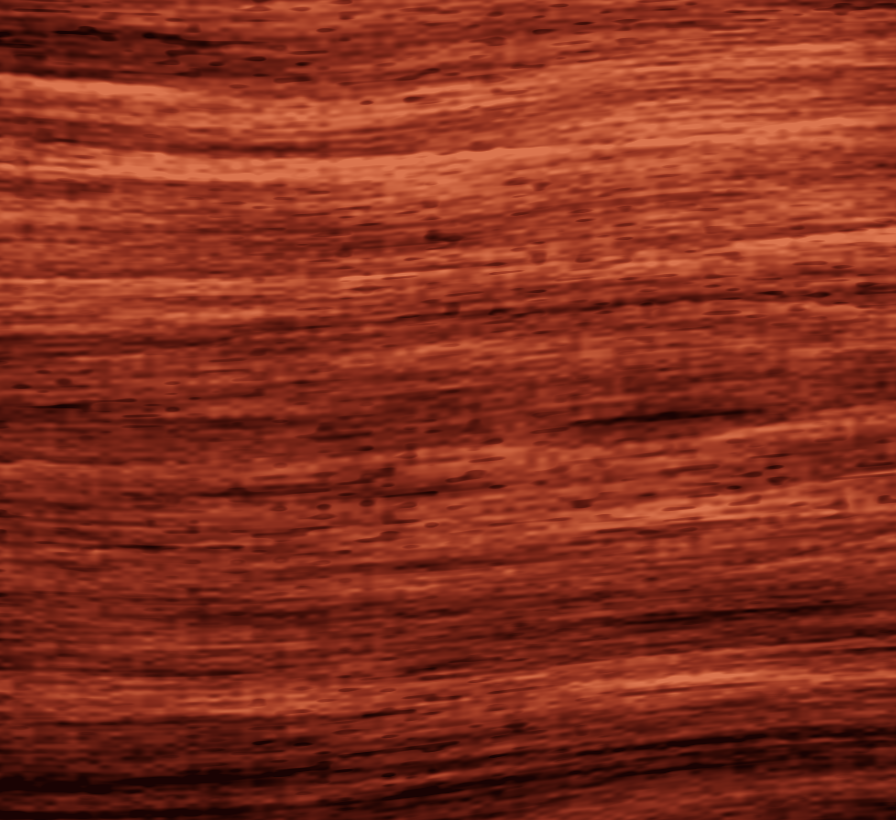
Reproduce this texture procedurally as a WebGL 1 fragment shader.

```glsl
precision highp float;
// Polished red-brown wood with long, nearly horizontal grain.
// Stretched value noise in a bent grain space gives bands, fibres and pores;
// wandering veins add crisp light crests, and a colour ramp tints the tone.

uniform vec2 u_resolution;

const int VEIN_COUNT = 9;

float hash(vec2 p) {
  return fract(sin(dot(p, vec2(127.1, 311.7))) * 43758.55);
}

float valueNoise(vec2 p) {
  vec2 cell = floor(p);
  vec2 f = fract(p);
  f = f * f * (3.0 - 2.0 * f);
  float low = mix(hash(cell), hash(cell + vec2(1.0, 0.0)), f.x);
  float high = mix(hash(cell + vec2(0.0, 1.0)), hash(cell + 1.0), f.x);
  return mix(low, high, f.y);
}

// Noise centred on zero, with separate frequencies along and across the grain.
float grainNoise(vec2 p, vec2 frequency, float seed) {
  return valueNoise(p * frequency + seed * vec2(17.3, 9.7)) - 0.5;
}

float bump(float x, float centre, float width) {
  float d = (x - centre) / width;
  return exp(-d * d);
}

// Lets the grain climb to the right, more strongly near the bottom.
vec2 bendGrain(vec2 p) {
  float climb = mix(0.085, 0.025, p.y) * smoothstep(0.1, 1.25, p.x);
  float sway = 0.045 * grainNoise(p, vec2(1.9, 4.0), 1.0);
  return vec2(p.x, p.y - climb - sway);
}

// A light crest that fades downwards, with a dark shadow above its edge.
float veinTone(float height, float crestWidth, float shadowWidth) {
  float below = 1.0 - smoothstep(-0.004, 0.004, height);
  float crest = below * exp(min(height, 0.0) / crestWidth);
  float shadow = (1.0 - below) * exp(-max(height, 0.0) / shadowWidth);
  return 0.21 * crest - 0.13 * shadow;
}

float allVeins(vec2 g) {
  float tone = 0.0;
  float rough = 0.006 * grainNoise(g, vec2(45.0, 120.0), 2.0);
  for (int i = 0; i < VEIN_COUNT; i++) {
    float id = float(i);
    float jitter = hash(vec2(id, 4.0)) - 0.5;
    float base = (id + 0.3 + 0.7 * jitter) / float(VEIN_COUNT);
    float wander = 0.045 * grainNoise(vec2(g.x, id), vec2(2.6, 1.0), 3.0);
    float strength = 0.35 + 0.75 * valueNoise(vec2(g.x * 1.7, id * 3.0 + 8.0));
    float crestWidth = mix(0.009, 0.023, hash(vec2(id, 7.0)));
    tone += strength * veinTone(g.y - base - wander + rough, crestWidth, 0.021);
  }
  return tone;
}

// Broad bands down to thin fibres and a fine mottled surface.
float fibreTone(vec2 g) {
  float tone = 0.22 * grainNoise(g, vec2(0.9, 11.0), 4.0);
  tone += 0.25 * grainNoise(g, vec2(1.6, 34.0), 5.0);
  tone += 0.22 * grainNoise(g, vec2(4.0, 85.0), 6.0);
  tone += 0.23 * grainNoise(g, vec2(11.0, 175.0), 7.0);
  tone += 0.20 * grainNoise(g, vec2(75.0, 200.0), 8.0);
  return tone;
}

// Short dark dashes gathered in patches, plus sparse longer dark streaks.
float poreDarkness(vec2 g) {
  float patches = smoothstep(-0.25, 0.3, grainNoise(g, vec2(2.5, 13.0), 9.0));
  float dashes = smoothstep(0.14, 0.4, grainNoise(g, vec2(38.0, 165.0), 10.0));
  float streaks = smoothstep(0.2, 0.42, grainNoise(g, vec2(3.2, 75.0), 11.0));
  return 0.19 * dashes * (0.25 + 0.75 * patches) + 0.15 * streaks;
}

// Light and dark zones of the board, falling off at the bottom and corners.
float boardShade(vec2 uv) {
  float shade = 0.10 * bump(uv.y, 0.74, 0.08) - 0.08 * bump(uv.y, 0.49, 0.065);
  shade -= 0.19 * (1.0 - smoothstep(0.0, 0.2, uv.y));
  vec2 offset = uv - vec2(0.52, 0.55);
  return shade - 0.22 * smoothstep(0.2, 0.62, dot(offset, offset));
}

vec3 woodColour(float tone) {
  vec3 colour = mix(vec3(0.10, 0.01, 0.01), vec3(0.20, 0.04, 0.02),
                    clamp((tone - 0.10) / 0.10, 0.0, 1.0));
  colour = mix(colour, vec3(0.32, 0.08, 0.05), clamp((tone - 0.20) / 0.12, 0.0, 1.0));
  colour = mix(colour, vec3(0.44, 0.13, 0.08), clamp((tone - 0.32) / 0.12, 0.0, 1.0));
  colour = mix(colour, vec3(0.53, 0.17, 0.11), clamp((tone - 0.44) / 0.09, 0.0, 1.0));
  colour = mix(colour, vec3(0.64, 0.24, 0.15), clamp((tone - 0.53) / 0.11, 0.0, 1.0));
  colour = mix(colour, vec3(0.76, 0.35, 0.22), clamp((tone - 0.64) / 0.12, 0.0, 1.0));
  return mix(colour, vec3(0.86, 0.46, 0.31), clamp((tone - 0.76) / 0.12, 0.0, 1.0));
}

void main() {
  vec2 uv = gl_FragCoord.xy / u_resolution;
  vec2 p = gl_FragCoord.xy / u_resolution.y;
  vec2 grain = bendGrain(p);

  float tone = 0.57 + boardShade(uv) + fibreTone(grain);
  tone += allVeins(grain) - poreDarkness(grain);
  gl_FragColor = vec4(woodColour(tone), 1.0);
}
```
